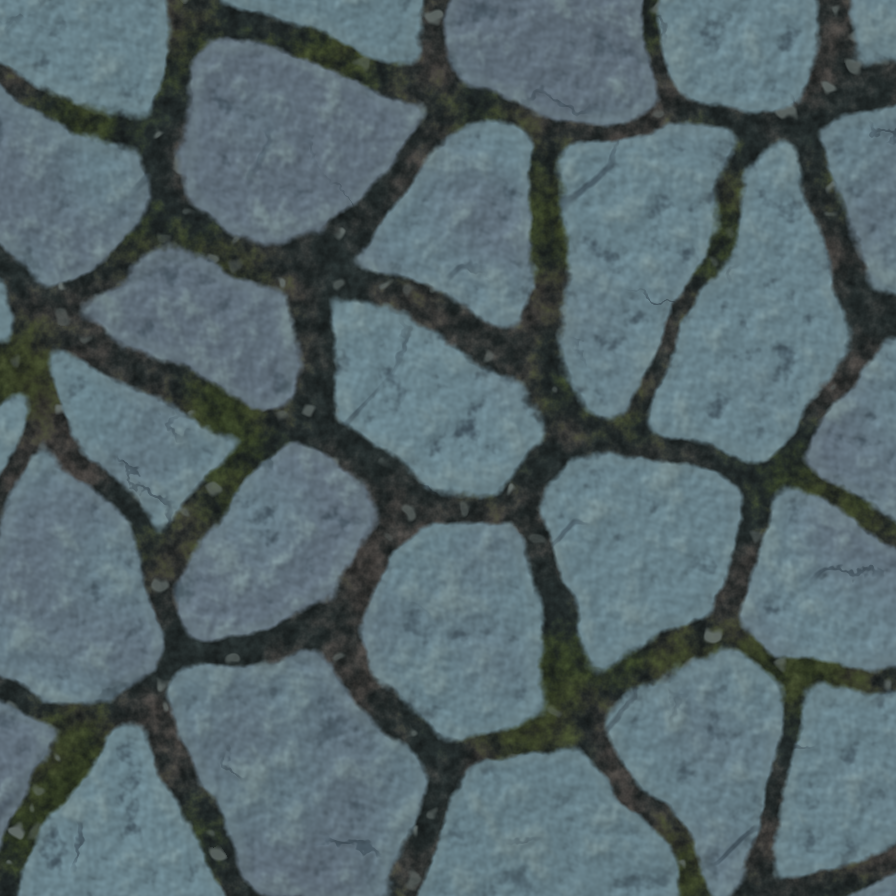
Write a three.js fragment shader that draws this texture.

```glsl
varying vec2 vUv;

const float STONES_ACROSS = 4.5;
const float JITTER = 0.86;
const float CORNER_SHARPNESS = 24.0;
const float GAP_MIN = 0.035;
const float GAP_MAX = 0.115;
const float EDGE_SOFTNESS = 0.018;
const float PEBBLES_ACROSS = 36.0;
const float PEBBLE_SHARE = 0.2;
const vec2 LIGHT_STEP = vec2(-0.004, 0.005);

const vec3 STONE_TEAL = vec3(0.395, 0.490, 0.525);
const vec3 STONE_SLATE = vec3(0.365, 0.420, 0.465);
const vec3 STONE_PALE = vec3(0.465, 0.540, 0.545);
const vec3 PIT = vec3(0.235, 0.295, 0.335);
const vec3 SOIL_DARK = vec3(0.135, 0.165, 0.165);
const vec3 SOIL_BROWN = vec3(0.240, 0.230, 0.220);
const vec3 MOSS = vec3(0.190, 0.230, 0.120);
const vec3 PEBBLE = vec3(0.410, 0.450, 0.440);

vec2 hash2(vec2 p) {
  vec3 q = fract(vec3(p.xyx) * vec3(0.1031, 0.1030, 0.0973));
  q += dot(q, q.yzx + 33.33);
  return fract((q.xx + q.yz) * q.zy);
}

float cornerSlope(vec2 cell, vec2 offset) {
  float angle = 6.2832 * hash2(cell).x;
  return dot(vec2(cos(angle), sin(angle)), offset);
}

// Gradient noise, roughly -0.7 to 0.7
float noise(vec2 p) {
  vec2 i = floor(p), f = fract(p);
  vec2 u = f * f * f * (f * (f * 6.0 - 15.0) + 10.0);
  vec2 e = vec2(1.0, 0.0);
  return mix(mix(cornerSlope(i, f), cornerSlope(i + e, f - e), u.x),
             mix(cornerSlope(i + e.yx, f - e.yx), cornerSlope(i + e.xx, f - e.xx), u.x), u.y);
}

float fbm(vec2 p) {
  float sum = 0.0, amplitude = 1.0;
  for (int i = 0; i < 4; i++) {
    sum += amplitude * noise(p);
    p = mat2(1.6, 1.2, -1.2, 1.6) * p + 17.3;
    amplitude *= 0.55;
  }
  return sum;
}

vec2 stoneCentre(vec2 cell) {
  return cell + 0.5 + JITTER * (hash2(cell + 41.0) - 0.5);
}

// Rounded distance to the cell border in x, cell id in yz
vec3 stoneCell(vec2 p) {
  vec2 base = floor(p), id = base, toOwn = vec2(0.0);
  float nearest = 9.0;
  for (int y = -1; y <= 1; y++)
  for (int x = -1; x <= 1; x++) {
    vec2 cell = base + vec2(float(x), float(y));
    vec2 to = stoneCentre(cell) - p;
    if (dot(to, to) < nearest) { nearest = dot(to, to); id = cell; toOwn = to; }
  }
  float sum = 0.0;
  for (int y = -2; y <= 2; y++)
  for (int x = -2; x <= 2; x++) {
    if (x == 0 && y == 0) continue;
    vec2 to = stoneCentre(id + vec2(float(x), float(y))) - p;
    float border = dot(0.5 * (toOwn + to), normalize(to - toOwn));
    sum += exp(-CORNER_SHARPNESS * border);
  }
  return vec3(-log(sum) / CORNER_SHARPNESS, id);
}

// Coverage in x, random tone in y
vec2 pebbles(vec2 uv) {
  vec2 p = uv * PEBBLES_ACROSS + 0.35 * vec2(noise(uv * 60.0), noise(uv * 60.0 + 31.0));
  vec2 cell = floor(p), pick = hash2(cell + 7.0);
  vec2 offset = fract(p) - 0.5 - 0.4 * (hash2(cell + 91.0) - 0.5);
  float radius = mix(0.14, 0.32, pick.y * pick.y);
  float cover = 1.0 - smoothstep(radius - 0.1, radius + 0.1, length(offset));
  return vec2(cover * step(pick.x, PEBBLE_SHARE), fract(pick.x * 37.0));
}

vec3 soilColour(vec2 uv) {
  float grit = fbm(uv * 48.0 + 5.0);
  vec3 colour = mix(SOIL_DARK, SOIL_BROWN, smoothstep(-0.35, 0.75, fbm(uv * 9.0 + 60.0) + 0.5 * grit));
  colour = mix(colour, MOSS, 0.75 * smoothstep(0.0, 0.55, noise(uv * 6.0 + 23.0) + 0.35 * grit));
  colour *= 1.0 + 0.42 * grit + 0.2 * noise(uv * 150.0);
  vec2 pebble = pebbles(uv);
  return mix(colour, PEBBLE, pebble.x * mix(0.25, 0.9, pebble.y));
}

vec3 stoneColour(vec2 uv, vec2 id, float inset) {
  vec2 trait = hash2(id + 13.0);
  vec2 p = uv + trait * 5.0;
  float rough = fbm(p * 24.0);
  float relief = rough - fbm((p + LIGHT_STEP) * 24.0);
  vec3 colour = mix(STONE_TEAL, STONE_SLATE, smoothstep(0.25, 0.9, trait.x + 0.5 * noise(p * 8.0)));
  colour = mix(colour, STONE_PALE, 0.65 * smoothstep(0.0, 0.8, rough + 0.5 * noise(p * 10.0 + 3.0)));
  // Pits and a few thin cracks
  float pits = smoothstep(0.25, 0.85, -rough + 0.3 * noise(p * 7.0 + 9.0));
  colour = mix(colour, PIT, pits * mix(0.4, 0.9, trait.y));
  float seam = abs(noise(p * 7.0 + 0.15 * rough + 50.0));
  float crack = (1.0 - smoothstep(0.008, 0.035, seam)) * smoothstep(0.1, 0.35, noise(p * 9.0 + 80.0));
  colour = mix(colour, PIT, 0.7 * crack);
  // Carved relief, fine grain and a worn rim
  colour *= 1.0 + 0.24 * relief + 0.10 * noise(uv * 130.0) + 0.05 * (trait.y - 0.5);
  float rim = smoothstep(0.0, 0.03, inset) * (1.0 - smoothstep(0.03, 0.09, inset));
  return mix(colour, STONE_PALE, 0.22 * rim);
}

void main() {
  vec2 uv = vUv;
  vec2 bend = vec2(noise(uv * 8.0), noise(uv * 8.0 + 70.0));
  vec2 chip = vec2(fbm(uv * 26.0 + 12.0), fbm(uv * 26.0 + 44.0));
  vec3 cell = stoneCell((uv + 0.032 * bend + 0.007 * chip) * STONES_ACROSS + 3.0);
  float gap = mix(GAP_MIN, GAP_MAX, hash2(cell.yz + 29.0).x);
  float inset = cell.x - gap;
  float stone = smoothstep(-EDGE_SOFTNESS, EDGE_SOFTNESS, inset);
  vec3 colour = mix(soilColour(uv), stoneColour(uv, cell.yz, inset), stone);
  gl_FragColor = vec4(colour, 1.0);
}
```
